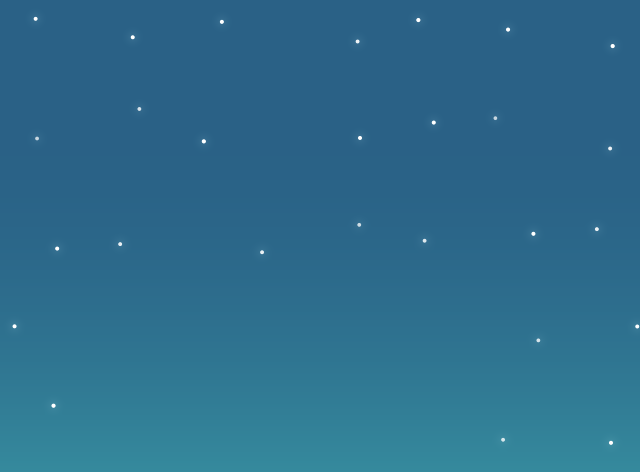
Write a Shadertoy shader that draws this background.

```glsl
vec3 hash3(vec2 p) {
    vec3 q = fract(p.xyx * vec3(0.1031, 0.1030, 0.0973));
    q += dot(q, q.yxz + 33.33);
    return fract((q.xxy + q.yzz) * q.zyx);
}

// Flat deep blue above, easing into teal at the horizon
vec3 skyColor(float height) {
    float teal = pow(clamp(1.0 - height / 0.74, 0.0, 1.0), 1.8);
    return mix(vec3(0.163, 0.38, 0.525), vec3(0.208, 0.54, 0.615), teal);
}

// One jittered star per cell: x is the disc coverage, y the halo
vec2 starLight(vec2 p, float pixel) {
    vec2 cell = floor(p);
    vec3 rnd = hash3(cell + 17.0);

    // Keep the low middle of the sky empty
    if (cell.y < 2.0 && abs(cell.x - 2.5) < 2.0) return vec2(0.0);

    float dist = length(fract(p) - mix(vec2(0.15), vec2(0.85), rnd.xy));
    float radius = mix(0.019, 0.022, rnd.z);
    float disc = 1.0 - smoothstep(radius - 0.6 * pixel, radius + 0.6 * pixel, dist);
    float halo = pow(max(1.0 - dist / 0.14, 0.0), 2.0);
    return vec2(disc, 0.11 * halo) * mix(0.72, 1.0, smoothstep(0.2, 0.6, rnd.z));
}

void mainImage(out vec4 fragColor, in vec2 fragCoord) {
    vec2 p = fragCoord / iResolution.y;
    vec3 color = skyColor(p.y);

    // Five rows of stars over the canvas height
    vec2 star = starLight(p * 5.0, 5.0 / iResolution.y);
    color = mix(color, vec3(0.72, 0.9, 0.95), star.y);
    color = mix(color, vec3(1.0), star.x);

    fragColor = vec4(color, 1.0);
}
```
